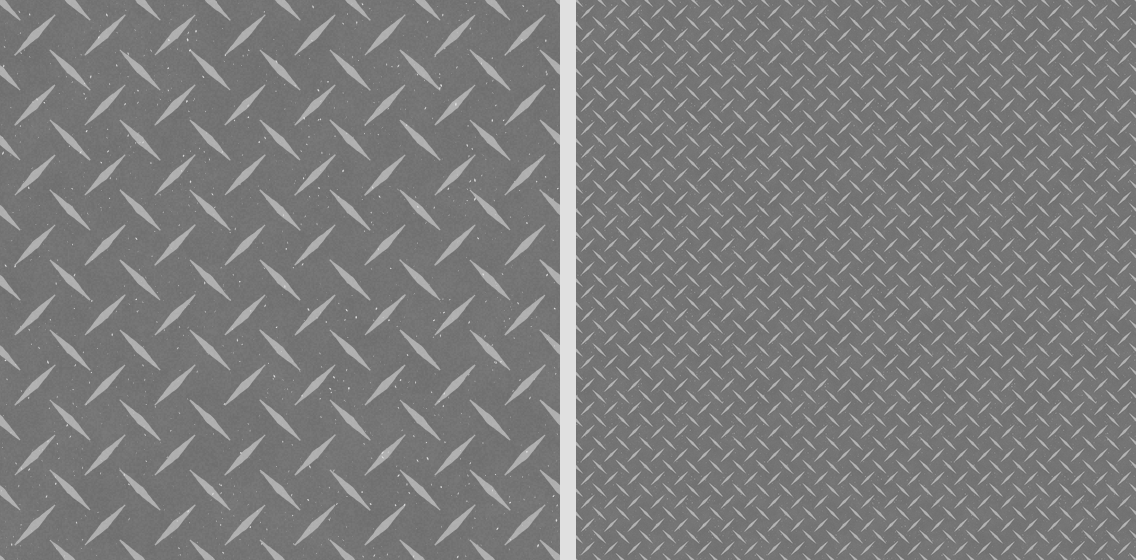
Left, the tile; right, the same tile 3 across and 3 down.
Write a WebGL 1 fragment shader that draws this texture.

```glsl
precision highp float;

uniform vec2 u_resolution;

const float TAU = 6.2831853;
const float REPEATS = 8.0;
const vec3 STEEL = vec3(0.455);
const vec3 TREAD = vec3(0.69);
const vec3 SPECK = vec3(0.88);

vec2 hash2(vec2 p) {
  vec3 q = fract(p.xyx * vec3(0.1031, 0.1030, 0.0973));
  q += dot(q, q.yzx + 33.33);
  return fract((q.xx + q.yz) * q.zy);
}

// Smooth value noise that wraps after `period` cells
float wrapNoise(vec2 uv, float period) {
  vec2 p = uv * period;
  vec2 cell = floor(p);
  vec2 f = smoothstep(0.0, 1.0, p - cell);
  vec2 a = mod(cell, period);
  vec2 b = mod(cell + 1.0, period);
  float low = mix(hash2(a).x, hash2(vec2(b.x, a.y)).x, f.x);
  float high = mix(hash2(vec2(a.x, b.y)).x, hash2(b).x, f.x);
  return mix(low, high, f.y);
}

// Layered sines of whole frequencies, about -1 to 1
float mottle(vec2 uv) {
  vec2 q = uv * TAU;
  float sum = sin(2.0 * q.x + q.y + 1.5 * sin(3.0 * q.y));
  sum += sin(3.0 * q.y - 2.0 * q.x + 1.3 * sin(4.0 * q.x + 1.0));
  sum += 0.6 * sin(7.0 * q.x + 5.0 * q.y + 2.0 * sin(3.0 * q.x - 4.0 * q.y));
  return sum / 2.6;
}

// Signed distance to a slim diamond with clipped tips, lying along x
float diamond(vec2 p, vec2 radii, float tip) {
  p = abs(p);
  float side = (dot(p, radii.yx) - radii.x * radii.y) / length(radii);
  return max(side, p.x - tip);
}

// Distance to a diagonal lug repeated in every unit cell
float lug(vec2 p, float lean) {
  vec2 c = fract(p) - 0.5;
  c.x *= lean;
  vec2 axis = vec2(c.x + c.y, c.y - c.x) * 0.70711;
  return diamond(axis, vec2(0.47, 0.058), 0.408);
}

float coverage(float dist, float pixel) {
  return clamp(0.5 - dist / pixel, 0.0, 1.0);
}

// One tiny chip per cell, kept well inside so cells need no neighbours
float specks(vec2 uv, float cells, float density, float pixel) {
  vec2 p = uv * cells;
  vec2 id = mod(floor(p), cells);
  vec2 place = 0.2 + 0.6 * hash2(id + 17.0);
  vec2 traits = hash2(id + 131.0);
  vec2 shape = hash2(id + 257.0);
  vec2 d = (fract(p) - place) / cells;
  d.x += d.y * (shape.x - 0.5);
  d.y *= mix(0.55, 1.0, shape.y);
  float radius = mix(0.0005, 0.0014, pow(traits.y, 4.0));
  float strength = mix(0.25, 1.0, traits.y * traits.y);
  return step(traits.x, density) * strength * coverage(length(d) - radius, pixel);
}

void main() {
  vec2 uv = gl_FragCoord.xy / u_resolution;
  float pixel = 1.0 / min(u_resolution.x, u_resolution.y);
  float cloud = mottle(uv);
  float grain = wrapNoise(uv, 384.0) - 0.5;
  float patches = wrapNoise(uv, 48.0) - 0.5;

  // Worn steel plate
  vec3 color = STEEL + 0.008 * cloud + 0.035 * grain + 0.012 * patches;

  // Raised lugs, leaning alternately, with slightly uneven edges
  vec2 grid = uv * REPEATS;
  float dist = min(lug(grid, 1.0), lug(grid + 0.5, -1.0));
  dist += 0.008 * (wrapNoise(uv, 128.0) - 0.5);
  vec3 tread = TREAD + 0.02 * grain + 0.008 * patches;
  color = mix(color, tread, coverage(dist, pixel * REPEATS));

  // Bright chips, gathered in loose clusters
  float density = 0.27 + 0.12 * cloud + 0.25 * (wrapNoise(uv, 16.0) - 0.5);
  float chips = max(specks(uv, 64.0, density, pixel),
                    specks(uv + 0.37, 41.0, density, pixel));
  color = mix(color, SPECK, chips);

  gl_FragColor = vec4(color, 1.0);
}
```
